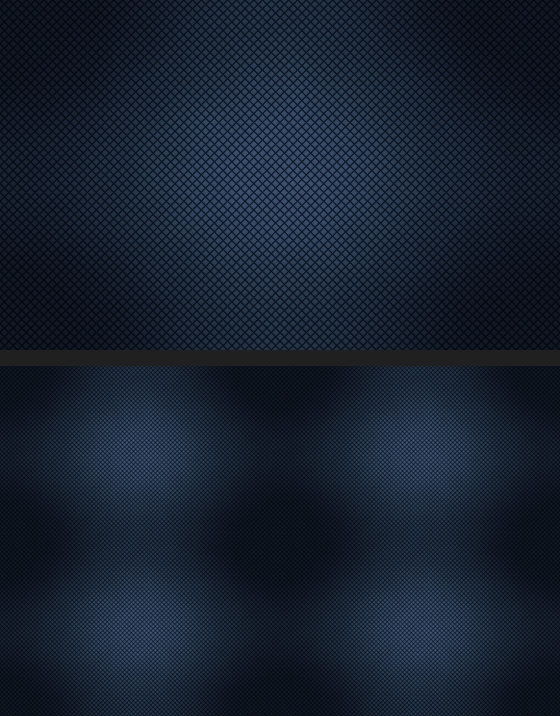
Top: one tile. Bottom: repeated 2 by 2.
Reproduce this pattern procedurally as a Shadertoy shader.

```glsl
const vec2 REPEATS = vec2(64.0, 40.0);         // diamonds across and down
const float GROOVE_HALF_WIDTH = 0.10;          // in strand widths
const float GROOVE_DARKNESS = 0.64;
const float STRAND_CURVE = 0.16;
const float TOP_LIGHT = 0.07;
const float GRAIN = 0.10;
const float PATCH_VARIATION = 0.06;
const vec2 FALLOFF = vec2(0.80, 0.45);         // dimming toward sides and ends
const float MID_RADIUS = 0.50;
const float RIM_RADIUS = 1.15;
const vec3 CORE_COLOR = vec3(0.225, 0.305, 0.425);
const vec3 MID_COLOR = vec3(0.138, 0.207, 0.282);
const vec3 RIM_COLOR = vec3(0.060, 0.086, 0.135);
const vec3 GROOVE_TINT = vec3(0.92, 0.96, 1.10);
const float PI = 3.14159;

float hash(vec2 cell) {
    uvec2 q = uvec2(cell) * uvec2(1597u, 3571u);
    uint n = (q.x ^ q.y) * 40503u + 7919u;
    n = (n ^ (n >> 15)) * 73939u;
    n ^= n >> 13;
    return float(n & 65535u) / 65536.0;
}

float cornerSlope(vec2 cell, vec2 offset, vec2 period) {
    float angle = 2.0 * PI * hash(mod(cell, period));
    return dot(vec2(cos(angle), sin(angle)), offset);
}

// Gradient noise that wraps after a whole number of cells
float gradientNoise(vec2 p, vec2 period) {
    vec2 cell = floor(p), f = p - cell;
    vec2 u = f * f * f * (f * (f * 6.0 - 15.0) + 10.0);
    vec2 e = vec2(1.0, 0.0);
    float low = mix(cornerSlope(cell, f, period),
                    cornerSlope(cell + e.xy, f - e.xy, period), u.x);
    float high = mix(cornerSlope(cell + e.yx, f - e.yx, period),
                     cornerSlope(cell + e.xx, f - e.xx, period), u.x);
    return mix(low, high, u.y);
}

// Soft central glow, level at the borders so it repeats
vec3 glowColor(vec2 uv) {
    vec2 s = sin(PI * (uv - 0.5));
    float d = dot(FALLOFF, s * s);
    vec3 inner = mix(CORE_COLOR, MID_COLOR, smoothstep(-0.15, MID_RADIUS, d));
    return mix(inner, RIM_COLOR, smoothstep(0.25, RIM_RADIUS, d));
}

// Diagonal over-and-under weave: x is strand brightness, y is groove cover
vec2 weave(vec2 p, float pixel) {
    vec2 diagonal = vec2(p.x + p.y, p.x - p.y);
    vec2 cell = floor(diagonal), f = diagonal - cell;
    bool rising = mod(cell.x + cell.y, 2.0) < 0.5;
    float along = rising ? f.x : f.y;

    float shade = 1.0 + STRAND_CURVE * (sin(PI * along) - 0.5);
    shade += TOP_LIGHT * (f.x - f.y);

    vec2 toEdge = min(f, 1.0 - f);
    float edge = min(toEdge.x, toEdge.y);
    float blur = max(0.5 * pixel, 0.03);
    float groove = 1.0 - smoothstep(GROOVE_HALF_WIDTH - blur,
                                    GROOVE_HALF_WIDTH + blur, edge);
    return vec2(shade, groove);
}

void mainImage(out vec4 fragColor, in vec2 fragCoord) {
    vec2 uv = fragCoord / iResolution.xy;
    vec2 p = uv * REPEATS;
    float pixel = length(REPEATS / iResolution.xy);
    vec2 cloth = weave(p, pixel);

    // Fine grain and broad uneven wear
    float wear = GRAIN * gradientNoise(p * 2.0, REPEATS * 2.0)
               + PATCH_VARIATION * gradientNoise(p * 0.25, REPEATS * 0.25);

    vec3 color = glowColor(uv) * cloth.x * (1.0 + wear);
    vec3 grooveColor = color * (1.0 - GROOVE_DARKNESS) * GROOVE_TINT;
    fragColor = vec4(mix(color, grooveColor, cloth.y), 1.0);
}
```
